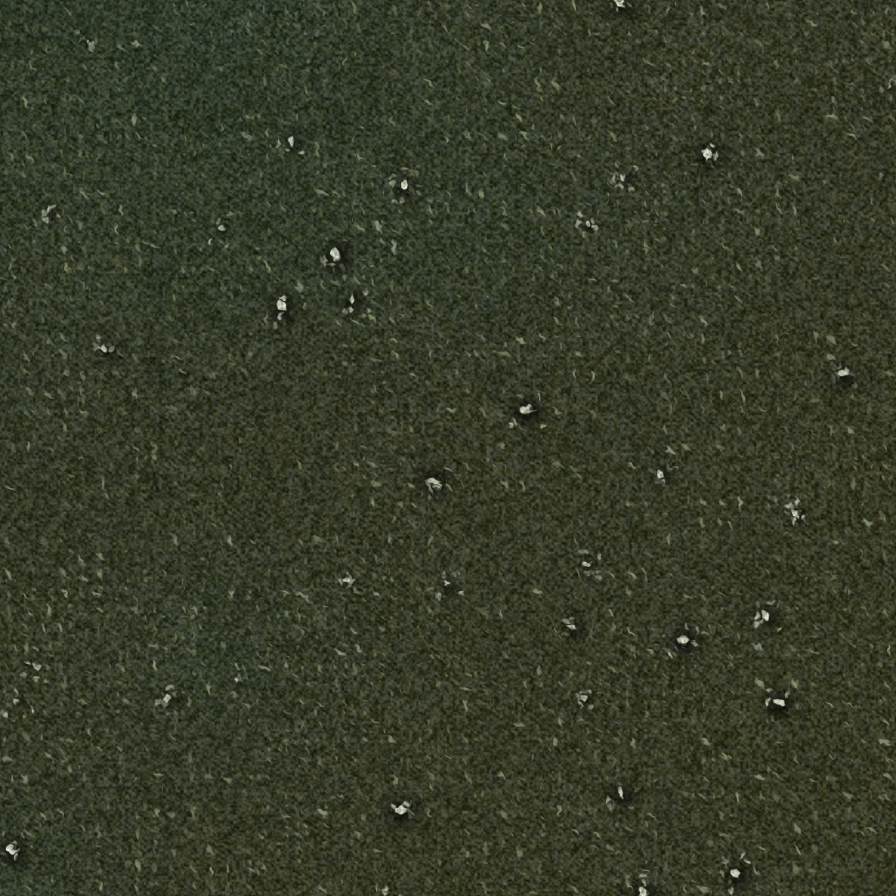
Give the GLSL for this texture, as a Shadertoy shader.

```glsl
// Dark olive ground strewn with pale, slanted flecks and a few bright pebbles.
// Value noise makes the fine grain; jittered cells scatter the flecks, and
// sparse large cells hold pebble clumps, each inside a soft dark hollow.

const vec3 GROUND_COOL = vec3(0.192, 0.232, 0.165);
const vec3 GROUND_WARM = vec3(0.215, 0.222, 0.142);
const vec3 FLECK_COOL = vec3(0.54, 0.59, 0.51);
const vec3 FLECK_WARM = vec3(0.56, 0.56, 0.39);
const vec3 PEBBLE_COLOR = vec3(0.74, 0.77, 0.68);

const float GRAIN_CONTRAST = 0.27;
const float TINT_CONTRAST = 0.035;
const float WEAVE_CONTRAST = 0.012;
const float WEAVE_LINES = 190.0;
const float FLECK_ANGLE = -0.95;
const float ANGLE_SPREAD = 1.3;
const float EDGE_SOFTNESS = 0.0012;
const float PEBBLE_CELLS = 9.0;
const float PEBBLE_CHANCE = 0.38;
const float HOLLOW_RADIUS = 0.017;
const int CLUMP_GRAINS = 7;

float hash(vec2 p) {
    vec3 q = fract(p.xyx * 0.1031);
    q += dot(q, q.yzx + 33.33);
    return fract((q.x + q.y) * q.z);
}

vec2 hash2(vec2 p) {
    return vec2(hash(p + 17.3), hash(p + 71.9));
}

float noise(vec2 p) {
    vec2 cell = floor(p), f = fract(p);
    f = f * f * (3.0 - 2.0 * f);
    float low = mix(hash(cell), hash(cell + vec2(1, 0)), f.x);
    float high = mix(hash(cell + vec2(0, 1)), hash(cell + vec2(1, 1)), f.x);
    return mix(low, high, f.y);
}

// Soft mask of an ellipse with the given half sizes
float ellipse(vec2 p, float angle, vec2 halfSize) {
    float c = cos(angle), s = sin(angle);
    vec2 q = vec2(c * p.x + s * p.y, c * p.y - s * p.x);
    float d = (length(q / halfSize) - 1.0) * halfSize.y;
    return 1.0 - smoothstep(-EDGE_SOFTNESS, EDGE_SOFTNESS, d);
}

// One fleck at most per cell; x is its coverage, y its warmth
vec2 flecks(vec2 p, float cells, float chance, vec2 halfSize, float seed) {
    vec2 cell = floor(p * cells);
    vec2 id = cell + seed;
    vec2 center = (cell + 0.33 + 0.34 * hash2(id)) / cells;
    float patches = noise(center * 9.0 + seed) * 0.6 + noise(center * 25.0) * 0.4;
    float present = step(hash(id + 5.1), chance * smoothstep(0.2, 0.8, patches) * 2.0);
    float angle = FLECK_ANGLE + ANGLE_SPREAD * (hash(id + 9.7) - 0.5);
    float size = mix(0.65, 1.25, hash(id + 13.3));
    float strength = mix(0.25, 0.95, pow(hash(id + 23.9), 1.6));
    float mask = ellipse(p - center, angle, halfSize * size);
    return vec2(mask * strength * present, hash(id + 31.7));
}

// Clumps of bright grains; x is their coverage, y the dark hollow
vec2 pebbles(vec2 p, vec2 warped) {
    vec2 home = floor(p * PEBBLE_CELLS);
    float cover = 0.0, hollow = 0.0;
    for (int j = -1; j <= 1; j++)
    for (int i = -1; i <= 1; i++) {
        vec2 id = home + vec2(i, j) + 211.0;
        if (hash(id) > PEBBLE_CHANCE) continue;
        vec2 center = (id - 211.0 + hash2(id)) / PEBBLE_CELLS;
        float weight = mix(0.35, 1.0, hash(id + 3.7));
        vec2 away = (p - center - vec2(0.002, -0.003)) / (HOLLOW_RADIUS * weight);
        hollow = max(hollow, weight * exp(-dot(away, away)));
        for (int k = 0; k < CLUMP_GRAINS; k++) {
            vec2 grain = id * 3.0 + float(k) * 7.7;
            float reach = k == 0 ? 0.0 : mix(0.012, 0.045, hash(id + 8.3));
            vec2 offset = (hash2(grain) - 0.5) * reach;
            vec2 halfSize = k == 0 ? vec2(0.0068, 0.0042) * weight
                                   : vec2(0.0036, 0.0020);
            float angle = FLECK_ANGLE + 2.6 * (hash(grain + 2.9) - 0.5);
            float shine = k == 0 ? mix(0.7, 1.0, weight) : mix(0.2, 0.8, hash(grain + 6.1));
            cover = max(cover, shine * ellipse(warped - center - offset, angle, halfSize));
        }
    }
    return vec2(cover, hollow);
}

void mainImage(out vec4 fragColor, in vec2 fragCoord) {
    vec2 uv = fragCoord / iResolution.y;

    // Ground: cool at the upper left, warm at the lower right
    float warmth = 0.5 + 0.45 * (uv.x - uv.y) + 0.5 * (noise(uv * 4.0) - 0.5);
    vec3 color = mix(GROUND_COOL, GROUND_WARM, clamp(warmth, 0.0, 1.0));

    // Fine grain, colour speckle and a faint slanted weave
    float grain = 0.55 * noise(uv * 290.0) + 0.45 * noise(uv * 470.0 + 40.0) - 0.5;
    float tint = noise(uv * 210.0 + 90.0) - 0.5;
    float weave = sin(6.2832 * WEAVE_LINES * dot(uv, vec2(0.6, 0.8)));
    color += GRAIN_CONTRAST * grain + WEAVE_CONTRAST * weave;
    color += TINT_CONTRAST * tint * vec3(0.6, 0.1, -1.0);

    // Ragged outlines come from a small warp of the plane
    vec2 warp = vec2(noise(uv * 230.0 + 3.0), noise(uv * 230.0 + 57.0)) - 0.5;
    vec2 warped = uv + 0.0045 * warp;

    vec2 fine = flecks(warped, 95.0, 0.30, vec2(0.0026, 0.0013), 300.0);
    vec2 coarse = flecks(warped, 49.0, 0.30, vec2(0.0052, 0.0017), 500.0);
    vec2 clump = pebbles(uv, warped);

    color *= 1.0 - 0.65 * clump.y;
    color = mix(color, mix(FLECK_COOL, FLECK_WARM, fine.y), 0.75 * fine.x);
    color = mix(color, mix(FLECK_COOL, FLECK_WARM, 0.7 * coarse.y), coarse.x);
    color = mix(color, PEBBLE_COLOR + 0.5 * grain, clump.x);
    fragColor = vec4(clamp(color, 0.0, 1.0), 1.0);
}
```
